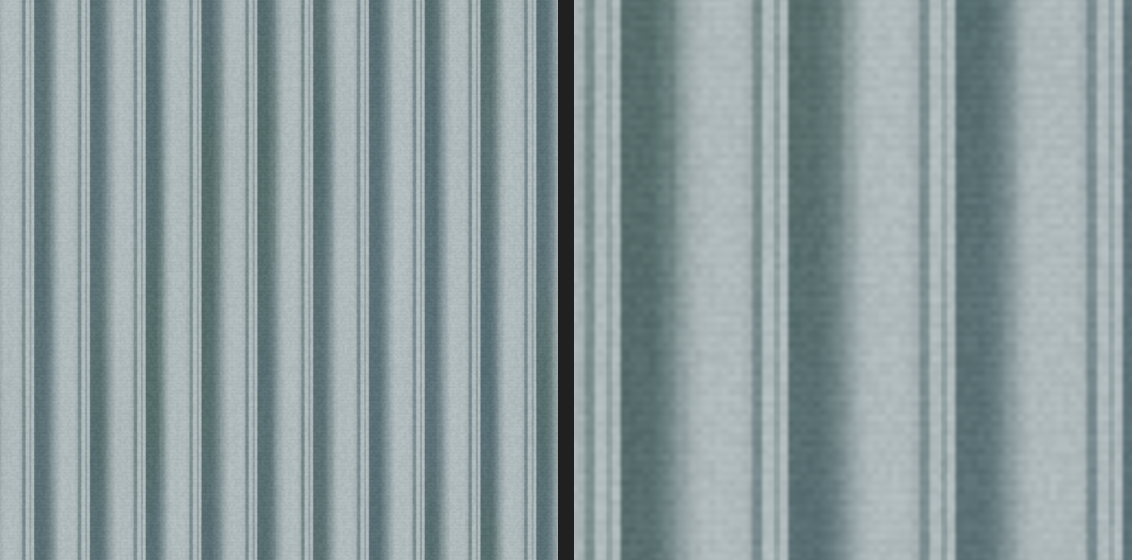
Left, the full canvas; right, a detail of the centre.
Give the GLSL for this pattern, as a Shadertoy shader.

```glsl
// Soft vertical ticking stripes on woven cloth: each repeat holds a broad dark
// band fading to the right, a thin line and a faint pin line. Wrapping value
// noise adds brushed streaks, weave grain and slow shifts of tone and tint.
#define REPEATS 10.0
#define PALE vec3(0.688, 0.731, 0.740)
#define DARK_BLUE vec3(0.345, 0.432, 0.458)
#define DARK_GREEN vec3(0.350, 0.437, 0.435)
#define BAND_START 0.112
#define BAND_FADE 0.27
#define LINE_DEPTH 0.64
#define PIN_DEPTH 0.34
#define STREAKS 0.15
#define GRAIN 0.045
#define RIBS 170.0

const float TAU = 6.2831853;

float hash(vec2 cell) {
    uvec2 n = uvec2(cell) * uvec2(1597u, 3571u);
    uint h = (n.x ^ (n.y << 7)) + 7919u;
    h = (h ^ (h >> 15)) * 73471u;
    h = (h ^ (h >> 13)) * 92821u;
    h ^= h >> 16;
    return float(h & 65535u) / 65535.0;
}

// Value noise with a whole number of cells on each axis, so it wraps.
float noise(vec2 uv, vec2 cells) {
    vec2 p = uv * cells;
    vec2 i = floor(p);
    vec2 f = p - i;
    f = f * f * (3.0 - 2.0 * f);
    vec2 a = mod(i, cells);
    vec2 b = mod(i + 1.0, cells);
    return mix(mix(hash(a), hash(vec2(b.x, a.y)), f.x),
               mix(hash(vec2(a.x, b.y)), hash(b), f.x), f.y);
}

float softStep(float edge, float x, float blur) {
    return smoothstep(edge - blur, edge + blur, x);
}

// Darkness across one repeat; both ends are pale.
float stripeProfile(float x, float variation, float blur) {
    float fadeEnd = 0.61 + 0.07 * (variation - 0.5);
    float rise = softStep(BAND_START, x, blur);
    float fall = smoothstep(BAND_FADE, fadeEnd, x);
    float band = rise * (1.0 - fall);
    float line = softStep(0.893, x, blur * 1.4) * (1.0 - softStep(0.958, x, blur));
    float shoulder = 0.13 * smoothstep(0.80, 0.90, x) * (1.0 - softStep(0.965, x, blur));
    float pin = 1.0 - smoothstep(0.008, 0.010 + blur, abs(x - 0.045));
    return max(band, max(line * LINE_DEPTH, shoulder)) + pin * PIN_DEPTH;
}

void mainImage(out vec4 fragColor, in vec2 fragCoord) {
    vec2 uv = fragCoord / iResolution.xy;

    // Repeat index and position inside the repeat
    float u = uv.x * REPEATS + 0.5;
    float id = mod(floor(u), REPEATS);
    float x = fract(u);
    float blur = max(0.018, 0.7 * REPEATS / iResolution.x);
    float dark = stripeProfile(x, hash(vec2(id, 17.0)), blur);

    // Brushed vertical streaks, strongest where the band fades
    float streak = 0.6 * noise(uv, vec2(250.0, 5.0))
                 + 0.4 * noise(uv, vec2(110.0, 3.0)) - 0.5;
    float fading = 4.0 * dark * max(1.0 - dark, 0.0);
    dark += STREAKS * streak * (0.45 + fading);

    // Slow wear along each stripe
    float wear = noise(uv, vec2(10.0, 4.0)) - 0.5;
    dark += wear * mix(0.04, 0.12, clamp(dark, 0.0, 1.0));

    // Dye drifts between blue and green
    float tint = smoothstep(0.2, 0.8, noise(uv, vec2(9.0, 3.0)));
    vec3 color = mix(PALE, mix(DARK_BLUE, DARK_GREEN, tint), clamp(dark, -0.06, 1.08));

    // Woven grain and fine cross ribs
    float grain = noise(uv, vec2(255.0, 256.0)) - 0.5;
    float rib = cos(TAU * RIBS * uv.y) * (0.4 + 0.6 * noise(uv, vec2(170.0, 64.0)));
    color += GRAIN * grain + 0.007 * rib;

    fragColor = vec4(color, 1.0);
}
```
